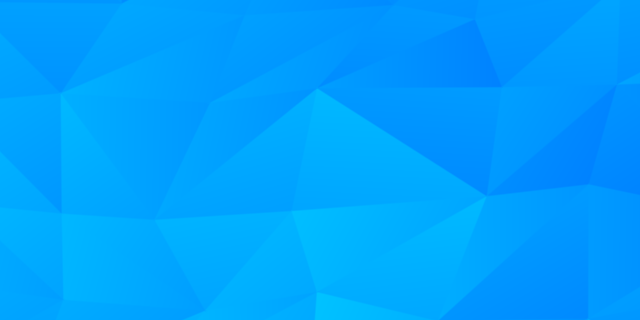
Write a Shadertoy shader that draws this background.

```glsl
// Low-poly azure backdrop: a jittered, slightly leaning lattice of quads is cut
// into triangles along varying diagonals. Each facet takes a tone from broad light
// pools, fades toward its lower right, and is blended by smooth edge coverage.

const vec2 CELL = vec2(0.41, 0.31);    // lattice spacing in canvas heights
const vec2 ORIGIN = vec2(0.12, 0.06);  // place of node zero
const vec2 JITTER = vec2(0.58, 0.48);  // vertex scatter in cells
const float LEAN = 0.17;               // sideways shift per row in cells
const float RISING_SHARE = 0.65;       // quads cut from lower left to upper right
const float BASE_TONE = 0.622;         // middle green level
const float TONE_SPREAD = 0.078;       // variation between facets
const float SLOPE = 0.20;              // gradient strength inside a facet
const float LIGHT_ANGLE = 2.4;         // facets brighten toward upper left

vec2 hash2(vec2 p) {
    vec2 q = vec2(dot(p, vec2(127.1, 311.7)), dot(p, vec2(269.5, 183.3)));
    return fract(sin(q) * 43758.55);
}

// Lattice node moved to its scattered place on the canvas
vec2 vertexAt(vec2 node) {
    vec2 offset = (hash2(node + 7.0) - 0.5) * JITTER;
    return ORIGIN + (node + vec2(LEAN * node.y, 0.0) + offset) * CELL;
}

// Signed distance to the line a-b, positive on its left
float edgeDistance(vec2 p, vec2 a, vec2 b) {
    vec2 e = normalize(b - a);
    return e.x * (p.y - a.y) - e.y * (p.x - a.x);
}

float pool(vec2 p, vec2 centre, float radius) {
    vec2 d = (p - centre) / radius;
    return exp(-dot(d, d));
}

// Broad light: bright low centre and left edge, dark right and top
float broadTone(vec2 p, float aspect) {
    float tone = BASE_TONE + 0.03 * (0.5 - p.y);
    tone += 0.105 * pool(p, vec2(0.50 * aspect, 0.14), 0.30);
    tone += 0.050 * pool(p, vec2(0.0, 0.40), 0.42);
    tone -= 0.085 * pool(p, vec2(aspect, 0.48), 0.40);
    tone -= 0.070 * pool(p, vec2(0.61 * aspect, 1.02), 0.28);
    return tone;
}

// Returns (tone * coverage, coverage) of one triangle
vec2 facet(vec2 p, vec2 a, vec2 b, vec2 c, vec2 id, float aspect, float blur) {
    float inside = min(edgeDistance(p, a, b),
                   min(edgeDistance(p, b, c), edgeDistance(p, c, a)));
    float coverage = smoothstep(-blur, blur, inside);
    vec2 centre = (a + b + c) / 3.0;
    vec2 rnd = hash2(id + 41.3);
    float angle = LIGHT_ANGLE + 1.8 * (rnd.y - 0.5);
    float tone = broadTone(centre, aspect) + (rnd.x - 0.5) * TONE_SPREAD;
    tone += SLOPE * dot(p - centre, vec2(cos(angle), sin(angle)));
    return vec2(tone, 1.0) * coverage;
}

void mainImage(out vec4 fragColor, in vec2 fragCoord) {
    vec2 p = fragCoord / iResolution.y;
    float aspect = iResolution.x / iResolution.y;
    float blur = max(0.0035, 0.8 / iResolution.y);

    vec2 lattice = (p - ORIGIN) / CELL;
    lattice.x -= LEAN * lattice.y;
    vec2 home = floor(lattice);

    // A faint base fills any gap between scattered facets
    vec2 sum = vec2(broadTone(p, aspect), 1.0) * 0.0001;
    for (int j = -1; j <= 1; j++) {
        for (int i = -1; i <= 1; i++) {
            vec2 node = home + vec2(i, j);
            vec2 a = vertexAt(node);
            vec2 b = vertexAt(node + vec2(1, 0));
            vec2 c = vertexAt(node + vec2(0, 1));
            vec2 d = vertexAt(node + vec2(1, 1));
            bool rising = hash2(node + 19.7).x < RISING_SHARE;
            sum += facet(p, a, b, rising ? d : c, node, aspect, blur);
            sum += facet(p, rising ? a : b, d, c, node + 0.5, aspect, blur);
        }
    }

    float green = clamp(sum.x / sum.y, 0.44, 0.77);
    fragColor = vec4(0.0, green, 1.0, 1.0);
}
```
